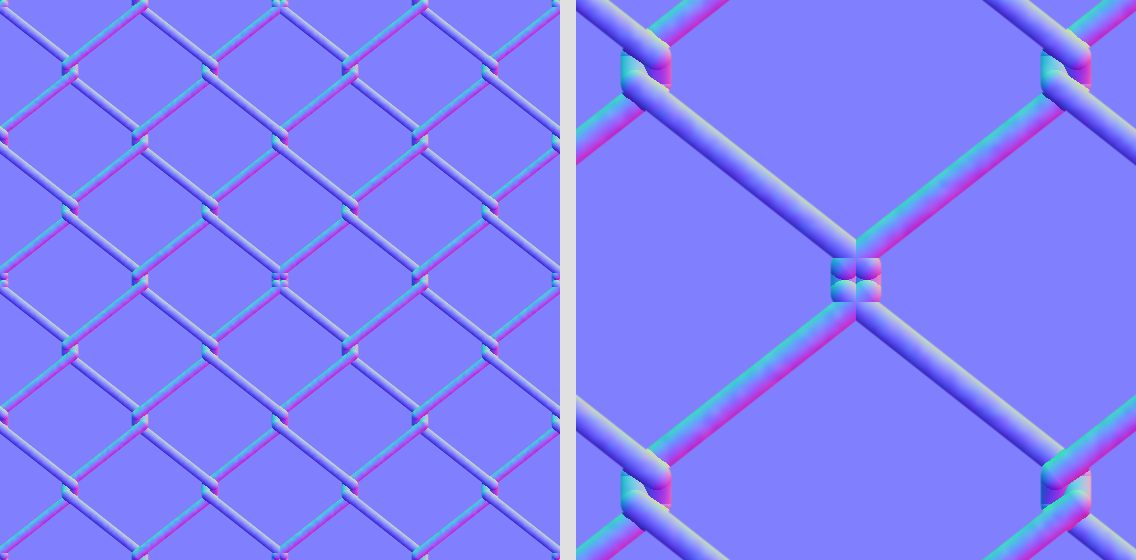
Left, the full canvas; right, a detail of the centre.
Reproduce this texture map procedurally as a three.js fragment shader.

```glsl
varying vec2 vUv;

const float RADIUS = 0.068; // wire radius; nodes sit one unit apart, eight units per canvas

float hash(vec2 cell) {
  cell = mod(cell, 192.0); // wraps at the canvas edge
  return fract(sin(dot(cell, vec2(12.99, 78.23))) * 4375.85);
}

float noise(vec2 p) {
  vec2 cell = floor(p), f = fract(p);
  f = f * f * (3.0 - 2.0 * f);
  return mix(mix(hash(cell), hash(cell + vec2(1.0, 0.0)), f.x),
             mix(hash(cell + vec2(0.0, 1.0)), hash(cell + 1.0), f.x), f.y);
}

// Round wire from a to b, its depth running from liftA to liftB (in radii).
// Keeps the normal of the highest surface and the nearest silhouette distance.
void addWire(vec2 p, vec2 a, vec2 b, float liftA, float liftB,
             inout vec3 normal, inout float top, inout float nearest) {
  vec2 along = b - a;
  float t = clamp(dot(p - a, along) / dot(along, along), 0.0, 1.0);
  vec2 side = (p - a - along * t) / RADIUS;
  float dist = length(side);
  nearest = min(nearest, (dist - 1.0) * RADIUS);
  if (dist > 1.15) return;
  float bulge = sqrt(max(1.0 - dist * dist, 0.0));
  float height = bulge + mix(liftA, liftB, t) - 4.0 * max(dist - 1.0, 0.0);
  if (height > top) {
    top = height;
    side *= 0.92 / max(dist, 1.0);
    float z = sqrt(1.0 - dot(side, side));
    vec2 slope = along * (liftB - liftA) * RADIUS / dot(along, along);
    normal = normalize(vec3(side - slope * z, z));
  }
}

void main() {
  vec2 p = vUv * 8.0;

  // Nearest node of the diamond lattice
  vec2 id = floor(vec2(p.x + p.y, p.x - p.y) * 0.5 + 0.5);
  vec2 node = vec2(id.x + id.y, id.x - id.y);
  vec2 d = p - node;

  // Which diagonal passes over: +1 falling, -1 rising, 0 fused joint
  vec2 kind = mod(node + 0.5, 4.0) - 0.5;
  bool fused = kind.x + kind.y < 0.5;
  bool rising = kind.x > 0.5 && kind.x < 2.5 && kind.x + kind.y > 2.5
             || kind.x > 1.5 && kind.x < 2.5;
  rising = rising && !(kind.x < 1.5 && kind.y < 1.5);
  float over = fused ? 0.0 : (rising ? -0.7 : 0.7);
  float sink = fused ? 0.7 : 0.0;

  vec3 normal = vec3(0.0, 0.0, 1.0);
  float top = -9.0, nearest = 9.0;

  // Two hooked wires, each the other turned by half a circle
  for (int i = 0; i < 2; i++) {
    float s = i == 0 ? 1.0 : -1.0;
    vec2 upper = vec2(0.052, 0.065) * s;
    vec2 lower = vec2(0.052, -0.065) * s;
    addWire(d, upper, vec2(-1.052, 0.935) * s, over, over, normal, top, nearest);
    addWire(d, lower, vec2(-1.052, -0.935) * s, -over, -over, normal, top, nearest);
    addWire(d, upper, lower, over - sink, -over - sink, normal, top, nearest);
  }

  // Slight mottling of the metal
  vec2 grain = vec2(noise(p * 24.0), noise(p * 24.0 + 57.0)) - 0.5;
  normal = normalize(normal + vec3(grain * 0.16, 0.0));

  float cover = 1.0 - smoothstep(-0.006, 0.006, nearest);
  vec3 color = mix(vec3(0.5, 0.5, 1.0), normal * 0.5 + 0.5, cover);
  gl_FragColor = vec4(color, 1.0);
}
```
